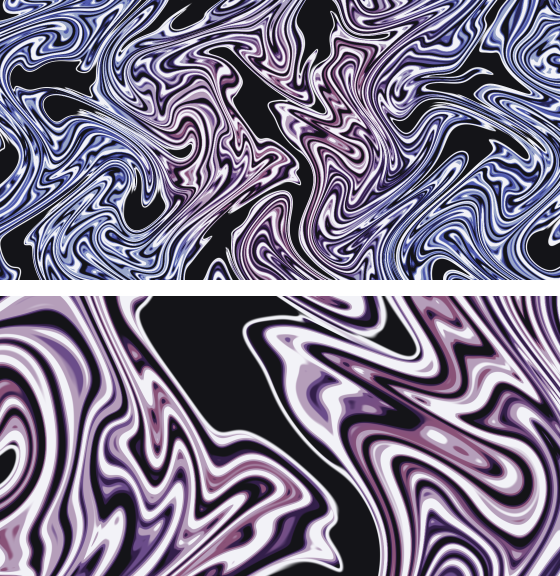
Top, the full canvas; bottom, a detail of the centre.
A WebGL 2 fragment shader for this texture:

```glsl
#version 300 es
precision highp float;

uniform vec2 u_resolution;
out vec4 fragColor;

// Flow, in units of the canvas height
const float FLOW_SCALE = 5.4;
const int   FOLDS = 6;
const float FOLD_FREQ = 1.7;
const float FOLD_GROWTH = 1.24;
const float FOLD_SHEAR = 0.95;

// Stripes
const int   LAYERS = 6;
const float LAYER_FREQ = 2.6;
const float LAYER_RATIO = 2.1;
const float LINES_PER_HEIGHT = 66.0;
const float TYPICAL_SLOPE = 22.0;
const float SLOPE_RESPONSE = 0.5;

// Dark pools
const float POOL_RATE = 0.30;
const float POOL_HALF = 0.085;
const float RIM_WIDTH = 0.0042;

// Tinted centre
const vec2  TINT_CENTRE = vec2(1.06, 0.54);
const float TINT_RADIUS = 0.48;

const int SAMPLES = 3;

// Colours, dark to light
const vec3 INK         = vec3(0.08, 0.08, 0.095);
const vec3 DEEP_BLUE   = vec3(0.15, 0.15, 0.34);
const vec3 MID_BLUE    = vec3(0.31, 0.35, 0.68);
const vec3 PALE_BLUE   = vec3(0.60, 0.65, 0.79);
const vec3 DEEP_PURPLE = vec3(0.20, 0.12, 0.29);
const vec3 MID_PURPLE  = vec3(0.42, 0.30, 0.54);
const vec3 MID_ROSE    = vec3(0.54, 0.32, 0.47);
const vec3 PALE_PINK   = vec3(0.71, 0.62, 0.73);
const vec3 WHITE       = vec3(0.95, 0.95, 0.97);

mat2 rotation(float angle) {
    float c = cos(angle), s = sin(angle);
    return mat2(c, s, -s, c);
}

// Height field folded by repeated sine shears
float flowField(vec2 p) {
    vec2 q = p * FLOW_SCALE;
    float freq = FOLD_FREQ;
    mat2 turn = rotation(1.1);
    for (int i = 0; i < FOLDS; i++) {
        float phase = float(i) * 2.4;
        float reach = FOLD_SHEAR / freq;
        q.x += reach * sin(freq * q.y + phase + 0.7);
        q.y += reach * sin(freq * q.x + phase * 1.7 + 2.1);
        q = turn * q;
        freq *= FOLD_GROWTH;
    }
    return q.x + 0.5 * sin(1.6 * q.y + 0.4);
}

// Layered sines, weighted so that the lines keep a similar width
float stripeTone(float field, float slope) {
    float spread = TYPICAL_SLOPE * pow(slope / TYPICAL_SLOPE, SLOPE_RESPONSE);
    float sum = 0.0, power = 0.0001;
    float freq = LAYER_FREQ;
    for (int i = 0; i < LAYERS; i++) {
        float octave = log2(freq * spread / (6.2832 * LINES_PER_HEIGHT));
        float weight = exp(-octave * octave * (octave < 0.0 ? 0.35 : 0.9));
        sum += weight * sin(freq * field + float(i) * 1.9);
        power += weight * weight;
        freq *= LAYER_RATIO;
    }
    return sum / sqrt(power);
}

float stepAt(float edge, float x) {
    return smoothstep(edge - 0.09, edge + 0.09, x);
}

vec3 marble(vec2 p) {
    const float EPS = 0.0008;
    float field = flowField(p);
    vec2 gradient = vec2(flowField(p + vec2(EPS, 0.0)),
                         flowField(p + vec2(0.0, EPS))) - field;
    float slope = max(length(gradient) / EPS, 0.5);

    // Blue outside, purple and rose towards the centre
    float wobble = 0.09 * sin(5.0 * p.x + 3.0 * p.y) + 0.05 * sin(2.0 * field);
    float away = length((p - TINT_CENTRE) * vec2(1.0, 0.85)) + wobble;
    float tint = 1.0 - smoothstep(TINT_RADIUS * 0.6, TINT_RADIUS * 1.3, away);
    float rose = smoothstep(-0.2, 0.9, sin(3.0 * field + 4.0 * p.x));
    vec3 deep = mix(DEEP_BLUE, DEEP_PURPLE, tint);
    vec3 mid  = mix(MID_BLUE, mix(MID_PURPLE, MID_ROSE, rose), tint);
    vec3 pale = mix(PALE_BLUE, PALE_PINK, tint);

    float tone = stripeTone(field, slope);
    vec3 colour = mix(INK, deep, stepAt(-0.70, tone));
    colour = mix(colour, mid, stepAt(-0.36, tone));
    colour = mix(colour, pale, stepAt(0.04, tone));
    colour = mix(colour, WHITE, stepAt(0.58, tone));

    // Pools widen where the flow is calm and have a light rim
    float halfWidth = POOL_HALF * (1.0 - smoothstep(10.0, 50.0, slope));
    float offset = abs(fract(field * POOL_RATE + 0.2) - 0.5) - halfWidth;
    float distToPool = offset / (POOL_RATE * slope);
    float hasPool = smoothstep(0.0, 0.008, halfWidth);
    float rim = 1.0 - smoothstep(RIM_WIDTH * 0.7, RIM_WIDTH * 1.2, distToPool);
    float pool = 1.0 - smoothstep(-0.002, 0.001, distToPool);
    colour = mix(colour, WHITE, rim * hasPool);
    return mix(colour, INK, pool * hasPool);
}

void main() {
    // Average a grid of samples to smooth the edges
    vec3 sum = vec3(0.0);
    for (int i = 0; i < SAMPLES * SAMPLES; i++) {
        vec2 cell = vec2(i % SAMPLES, i / SAMPLES);
        vec2 jitter = (cell + 0.5) / float(SAMPLES) - 0.5;
        sum += marble((gl_FragCoord.xy + jitter) / u_resolution.y);
    }
    fragColor = vec4(sum / float(SAMPLES * SAMPLES), 1.0);
}
```
